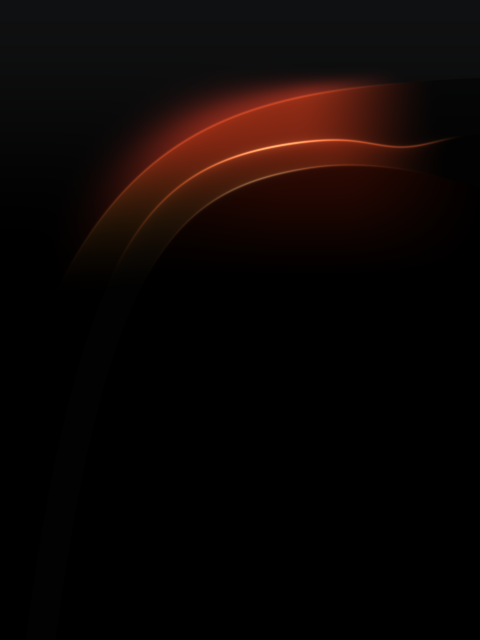
This background is drawn by a Shadertoy shader. Its source:

```glsl
#define EMBER vec3(0.56, 0.155, 0.065)
#define OLIVE vec3(0.36, 0.20, 0.055)
#define GLOW_RED vec3(0.46, 0.115, 0.065)
#define DEEP_RED vec3(0.17, 0.035, 0.010)
#define RIM_ORANGE vec3(0.34, 0.15, 0.07)
#define RIM_PALE vec3(0.30, 0.36, 0.27)
#define SKY vec3(0.060, 0.062, 0.066)
#define RIM_WIDTH 0.0018
#define LIGHT_FLOOR 0.53
#define LIGHT_TOP 0.82

// Heights of the outer, middle and inner ribbon edges
vec3 edgeHeights(float x) {
    float dip = (x - 0.6315) / 0.0716;
    float tail = max(x - 0.482, 0.0);
    return vec3(
        0.8854 - 0.276 * exp(-5.81 * (x - 0.1237)),
        0.7917 - 0.1276 * exp(-9.37 * (x - 0.2344)) - 0.0182 * exp(-dip * dip),
        0.7526 - 0.1367 * exp(-9.83 * (x - 0.2604)) - 0.63 * tail * tail);
}

// Signed distances to the edges, positive above them
vec3 edgeDistances(vec2 p) {
    float e = 0.002;
    vec3 slope = (edgeHeights(p.x + e) - edgeHeights(p.x - e)) / (2.0 * e);
    return (p.y - edgeHeights(p.x)) / sqrt(1.0 + slope * slope);
}

float fadeOut(float start, float end, float x) {
    return 1.0 - smoothstep(start, end, x);
}

float bump(float x, float center, float width) {
    float t = (x - center) / width;
    return exp(-t * t);
}

void mainImage(out vec4 fragColor, in vec2 fragCoord) {
    vec2 p = fragCoord / iResolution.xy * vec2(0.75, 1.0);
    vec3 d = edgeDistances(p);
    float soft = max(0.0012, 0.8 / iResolution.y);
    vec3 below = 1.0 - smoothstep(-soft, soft, d);
    float light = smoothstep(LIGHT_FLOOR, LIGHT_TOP, p.y);

    // Dim sky
    vec3 color = SKY * smoothstep(0.60, 1.0, p.y);

    // Glow spilling over the outer edge
    float spread = mix(0.046, 0.017, smoothstep(0.22, 0.56, p.x));
    float glow = bump(max(d.x, 0.0), 0.0, spread) * light;
    glow *= smoothstep(0.02, 0.36, p.x) * fadeOut(0.46, 0.64, p.x);
    color += GLOW_RED * glow * (1.0 - below.x);

    // Two translucent ribbons
    vec3 body = mix(OLIVE, EMBER, smoothstep(0.62, 0.79, p.y)) * light;
    float outerShade = (0.86 + 0.14 * exp(d.x / 0.03)) * fadeOut(0.46, 0.69, p.x);
    float innerShade = (0.78 + 0.22 * exp(d.y / 0.015)) * fadeOut(0.50, 0.71, p.x);
    color = mix(color, color * 0.5 + body * outerShade, below.x);
    color = mix(color, body * innerShade + SKY * 0.1, below.y);

    // Dark hollow under the inner edge
    float hollow = smoothstep(0.55, 0.76, p.y) * fadeOut(0.52, 0.78, p.x);
    hollow *= smoothstep(0.18, 0.46, p.x) * 0.5 + 0.5;
    color = mix(color, DEEP_RED * hollow, below.z);

    // Thin lit rims with a pale highlight
    vec3 t = d / max(RIM_WIDTH, 0.7 / iResolution.y);
    vec3 rim = exp(-t * t) + 0.22 * exp(-abs(t) / 3.0);
    rim *= smoothstep(0.55, 0.78, p.y);
    rim *= vec3(fadeOut(0.46, 0.65, p.x), fadeOut(0.65, 0.73, p.x),
                0.6 * fadeOut(0.50, 0.70, p.x));
    color += RIM_ORANGE * (0.65 * rim.x + 0.85 * rim.y + 0.7 * rim.z);
    color += RIM_PALE * rim.y * bump(p.x, 0.43, 0.09);
    color += RIM_PALE * rim.z * bump(p.x, 0.40, 0.09);

    fragColor = vec4(clamp(color, 0.0, 1.0), 1.0);
}
```
